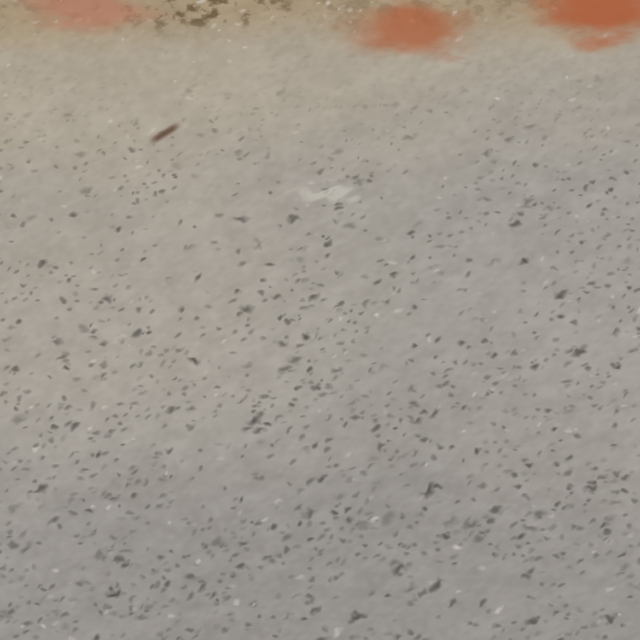
Reproduce this texture procedurally as a Shadertoy shader.

```glsl
// Worn grey asphalt seen at a slant: soft mottled ground that warms to dusty
// sand and clay at the far edge. Pits and pale chips are jittered, tilted
// ellipses in layered grids; noise varies their density and the ground tone.

const vec3 NEAR_GREY = vec3(0.596, 0.579, 0.561);
const vec3 MID_GREY  = vec3(0.638, 0.618, 0.590);
const vec3 WARM_DUST = vec3(0.680, 0.645, 0.583);
const vec3 SAND      = vec3(0.655, 0.585, 0.480);
const vec3 PIT_DARK  = vec3(0.310, 0.300, 0.285);
const vec3 CHIP_PALE = vec3(0.790, 0.770, 0.730);
const vec3 GRIT_DARK = vec3(0.400, 0.330, 0.240);
const vec3 CLAY      = vec3(0.680, 0.370, 0.240);
const vec3 PINK_CLAY = vec3(0.710, 0.480, 0.390);
const vec3 TWIG      = vec3(0.360, 0.270, 0.210);

vec2 hash2(vec2 p) {
    vec3 q = fract(p.xyx * vec3(0.1031, 0.1030, 0.0973));
    q += dot(q, q.yzx + 33.33);
    return fract((q.xx + q.yz) * q.zy);
}

float noise(vec2 p) {
    vec2 i = floor(p), f = fract(p);
    f = f * f * (3.0 - 2.0 * f);
    float low  = mix(hash2(i).x, hash2(i + vec2(1, 0)).x, f.x);
    float high = mix(hash2(i + vec2(0, 1)).x, hash2(i + vec2(1, 1)).x, f.x);
    return mix(low, high, f.y);
}

float fbm(vec2 p) {
    float sum = 0.0, weight = 0.5;
    for (int k = 0; k < 4; k++) {
        sum += weight * noise(p);
        p = p * 2.03 + 17.1;
        weight *= 0.5;
    }
    return sum / 0.9375;
}

vec2 rotate(vec2 p, float angle) {
    float c = cos(angle), s = sin(angle);
    return vec2(c * p.x + s * p.y, c * p.y - s * p.x);
}

// Soft tilted ellipses, one candidate per cell, gathered in loose clusters
float scatter(vec2 p, float cells, float seed, float chance, float radius) {
    vec2 warp = vec2(noise(p * 110.0 + seed), noise(p * 110.0 - seed)) - 0.5;
    vec2 q = p * cells + 0.7 * radius * warp, home = floor(q);
    float cover = 0.0;
    for (int j = -1; j <= 1; j++)
    for (int i = -1; i <= 1; i++) {
        vec2 cell = home + vec2(i, j);
        vec2 place = hash2(cell + seed);
        vec2 shape = hash2(cell + seed + 71.0);
        vec2 fate = hash2(cell + seed + 143.0);
        float cluster = smoothstep(0.25, 0.75, noise(cell / cells * 13.0 + seed));
        vec2 d = rotate(q - cell - place, mix(-0.1, 0.8, shape.x));
        d.y *= 1.2 + 0.9 * fate.y;
        float size = radius * mix(0.6, 1.15, fate.y * fate.y);
        float blob = 1.0 - smoothstep(0.1, 1.35, length(d) / size);
        float present = step(fate.x, chance * mix(0.25, 1.5, cluster));
        cover = max(cover, blob * present * mix(0.25, 1.0, shape.y));
    }
    return cover;
}

// Feathered ellipse with an uneven outline
float stain(vec2 p, vec2 centre, vec2 radii) {
    float wobble = 1.1 * (fbm(p * vec2(14.0, 40.0)) - 0.5);
    return 1.0 - smoothstep(0.3, 1.3, length((p - centre) / radii) + wobble);
}

float stroke(vec2 p, vec2 centre, float angle, vec2 halfSize) {
    vec2 d = abs(rotate(p - centre, angle)) / halfSize;
    return (1.0 - smoothstep(0.4, 1.2, d.x)) * (1.0 - smoothstep(0.1, 1.4, d.y));
}

vec3 ground(vec2 p) {
    float broad = fbm(p * vec2(3.0, 4.5) + 5.0) - 0.5;
    float dust = smoothstep(0.62, 0.88, p.y - 0.12 * (p.x - 0.5) + 0.25 * broad);
    float leftWarmth = 0.4 * smoothstep(0.75, 0.1, p.x) * smoothstep(0.15, 0.6, p.y);
    vec3 colour = mix(NEAR_GREY, MID_GREY, smoothstep(0.0, 0.5, p.y + 0.4 * broad));
    colour = mix(colour, WARM_DUST, max(dust, leftWarmth));
    colour = mix(colour, SAND, smoothstep(0.88, 0.98, p.y + 0.12 * broad));
    float streaks = fbm(rotate(p, 0.3) * vec2(26.0, 52.0)) - 0.5;
    float grain = noise(rotate(p, 0.4) * vec2(95.0, 150.0)) - 0.5;
    return colour + 0.03 * broad + 0.06 * streaks + 0.03 * grain;
}

void mainImage(out vec4 fragColor, in vec2 fragCoord) {
    vec2 p = fragCoord / iResolution.xy;
    float depth = mix(1.15, 0.75, p.y);
    float road = 1.0 - 0.85 * smoothstep(0.68, 0.92, p.y);
    vec3 colour = ground(p);

    // Pits, from large and sparse to small and frequent
    float large = scatter(p, 24.0, 11.0, 0.17, 0.32 * depth);
    float medium = scatter(p, 40.0, 37.0, 0.38, 0.37 * depth);
    float small = scatter(p, 62.0, 59.0, 0.42, 0.44 * depth);
    float pits = max(0.95 * large, max(0.82 * medium, 0.55 * small));
    colour = mix(colour, PIT_DARK, pits * road * mix(0.95, 0.8, p.y));

    // Pale chips and one scuffed patch
    float chips = max(scatter(p, 30.0, 83.0, 0.06, 0.27 * depth),
                      0.8 * scatter(p, 55.0, 97.0, 0.05, 0.38 * depth));
    float scuff = stain(p, vec2(0.52, 0.695), vec2(0.06, 0.020));
    scuff *= smoothstep(0.4, 0.7, noise(rotate(p, 0.4) * vec2(45.0, 110.0)));
    colour = mix(colour, CHIP_PALE, max(0.8 * chips, 0.6 * scuff));

    // Loose grit and clay along the far edge
    float verge = smoothstep(0.935, 0.985, p.y + 0.05 * (fbm(p * 9.0) - 0.5));
    float heap = mix(0.35, 1.0, stain(p, vec2(0.32, 1.0), vec2(0.16, 0.08)));
    float grit = smoothstep(0.45, 0.75, fbm(p * vec2(60.0, 85.0)));
    colour = mix(colour, GRIT_DARK, 0.8 * grit * verge * heap);
    colour = mix(colour, CHIP_PALE, 0.8 * verge * scatter(p, 48.0, 7.0, 0.35, 0.36));
    colour = mix(colour, PINK_CLAY, 0.75 * stain(p, vec2(0.14, 0.985), vec2(0.10, 0.032)));
    colour = mix(colour, CLAY, 0.72 * stain(p, vec2(0.64, 0.953), vec2(0.11, 0.040)));
    colour = mix(colour, CLAY, 0.9 * stain(p, vec2(0.95, 0.99), vec2(0.11, 0.060)));

    // Fallen twig
    colour = mix(colour, TWIG, 0.8 * stroke(p, vec2(0.258, 0.792), 0.55, vec2(0.027, 0.006)));
    fragColor = vec4(colour, 1.0);
}
```
